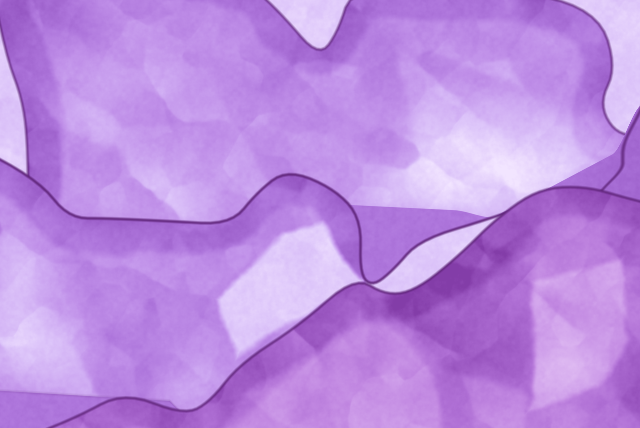
This texture is drawn by a Shadertoy shader. Its source:

```glsl
// Tuning values; lengths are in hundredths of the canvas height
const float SEAM = .48, HEM = 8., CRUMPLE = 1., GRAIN = .6;
const vec3 SEAM_COLOR = vec3(.36,.13,.46), FRONT_TINT = vec3(1.01,.95,.97);
const vec3 TONES[7] = vec3[](vec3(.51,.25,.68), vec3(.6,.36,.78), vec3(.68,.46,.86),
  vec3(.75,.56,.91), vec3(.81,.67,.95), vec3(.87,.78,.98), vec3(.95,.9,1));

// Control points of the sheet edges
const vec2 BACK[16] = vec2[](vec2(6.4,49), vec2(6.6,63), vec2(5.6,76), vec2(1,88),
  vec2(-5,120), vec2(58,104), vec2(66,96.5), vec2(74.5,86.5), vec2(79,92.5), vec2(82.5,104),
  vec2(122,102.5), vec2(140,97), vec2(144,84), vec2(140,76), vec2(143.5,69), vec2(150,68));
const vec2 LEFT[16] = vec2[](vec2(-10,68), vec2(9,58), vec2(16,49), vec2(25,49),
  vec2(40,48.3), vec2(54,47.5), vec2(60,55), vec2(67,60.5), vec2(78,56), vec2(84.5,49),
  vec2(84,36), vec2(87,33), vec2(92,37), vec2(98,44), vec2(115,49), vec2(140,58));
const vec2 FRONT[16] = vec2[](vec2(4,-3), vec2(18,2.5), vec2(29,8.5), vec2(43,3),
  vec2(49,6), vec2(56,15), vec2(70,24), vec2(83,35.5), vec2(90,31), vec2(97,32),
  vec2(107,40), vec2(116,49), vec2(126,56), vec2(137,56.5), vec2(147,53.5), vec2(158,51));

vec2 hash2(vec2 p) {
  vec3 q = fract(p.xyx * vec3(.1031,.103,.0973));
  q += dot(q, q.yzx + 33.33);
  return fract((q.xx + q.yz) * q.zy);
}

float noise(vec2 p) {
  vec2 i = floor(p), f = fract(p);
  f *= f * (3. - 2. * f);
  return mix(mix(hash2(i).x, hash2(i + vec2(1,0)).x, f.x),
    mix(hash2(i + vec2(0,1)).x, hash2(i + 1.).x, f.x), f.y);
}

float fbm(vec2 p) {
  float sum = 0., amp = .5;
  for (int i = 0; i < 4; i++, amp *= .5) {
    sum += amp * noise(p);
    p = mat2(1.6,1.2,-1.2,1.6) * p + 7.3;
  }
  return sum;
}

// Tilted paper facets, blended softly where cells meet
float facets(vec2 p) {
  float sum = 0., total = 1e-9;
  for (int k = 0; k < 9; k++) {
    vec2 id = floor(p) + vec2(k % 3 - 1, k / 3 - 1), h = hash2(id), d = p - id - h;
    float w = exp(-22. * dot(d, d));
    sum += w * (h.x - .5 + dot(d, hash2(id + 19.) - .5) * 1.6);
    total += w;
  }
  return sum / total;
}

float crumple(vec2 p, float seed) {
  vec2 q = mat2(.82,.57,-.57,.82) * p + seed;
  q += 5. * vec2(fbm(q * .08), fbm(q * .08 + 31.));
  return CRUMPLE * (.9 * facets(q * vec2(.06,.1)) + .45 * facets(q * vec2(.17,.11) + 9.));
}

// Signed distance to a spline edge, positive inside the sheet
float edgeDistance(vec2 p, vec2 c[16]) {
  float best = 1e6, side = -1.;
  vec2 a = .5 * (c[0] + c[1]);
  for (int i = 1; i < 15; i++) {
    vec2 start = .5 * (c[i-1] + c[i]), end = .5 * (c[i] + c[i+1]);
    for (int k = 1; k <= 6; k++) {
      float t = float(k) / 6.;
      vec2 b = mix(mix(start, c[i], t), mix(c[i], end, t), t), e = b - a, r = p - a;
      vec2 off = r - e * clamp(dot(r, e) / dot(e, e), 0., 1.);
      best = min(best, dot(off, off));
      if ((a.x > p.x) != (b.x > p.x) && a.y + e.y * r.x / e.x > p.y) side = -side;
      a = b;
    }
  }
  return side * sqrt(best);
}

// Soft mask of a clockwise convex patch
float patchMask(vec2 p, float soft, vec2 a, vec2 b, vec2 c, vec2 d, vec2 e) {
  vec2 v[6] = vec2[](a, b, c, d, e, a);
  float dist = -1e6;
  for (int i = 0; i < 5; i++) {
    vec2 n = normalize(v[i+1] - v[i]), r = p - v[i];
    dist = max(dist, n.x * r.y - n.y * r.x);
  }
  return 1. - smoothstep(-soft, soft, dist);
}

float glow(vec2 p, float x, float y, float rx, float ry) {
  vec2 q = (p - vec2(x, y)) / vec2(rx, ry);
  return exp(-dot(q, q));
}

float hem(float d, float wobble) {
  float w = HEM * (.55 + .9 * wobble);
  return .65 - .65 * smoothstep(w - 1.2, w + 1.2, d) + .35 * exp(-.2 * max(d, 0.));
}

void addSheet(inout vec3 col, float d, float tone, vec3 tint, float seam) {
  float px = 60. / iResolution.y, t = clamp(tone, 0., 5.99);
  int i = int(t);
  col = mix(col, tint * mix(TONES[i], TONES[i+1], fract(t)), smoothstep(-px, px, d));
  col = mix(col, SEAM_COLOR, seam - seam * smoothstep(0., SEAM + px, abs(d)));
}

void mainImage(out vec4 fragColor, in vec2 fragCoord) {
  vec2 p = fragCoord * 100. / iResolution.y;
  vec2 w = p + 3. * vec2(fbm(p * .13), fbm(p * .13 + 40.)) - 1.4;
  float wobble = fbm(p * .06 + 3.), grain = GRAIN * (fbm(p) - .47);
  vec3 col = vec3(0), plain = vec3(1);
  addSheet(col, 9., 5.1 + .7 * crumple(p, 5.) + grain, plain, 0.);

  // Back sheet
  float d = edgeDistance(p, BACK);
  float tone = 2.9 + grain + crumple(p, 20.) - 1.3 * hem(d, wobble);
  tone += 1.1 * glow(w, 25., 79., 11., 14.);
  tone += .9 * patchMask(w, 4., vec2(103,81), vec2(141,72), vec2(144,64), vec2(117,48), vec2(86,52));
  tone += 1.7 * glow(p, 114., 60., 25., 15.) + .9 * glow(p, 35., 53., 28., 8.);
  tone -= .8 * glow(p, 8., 97., 22., 9.);
  tone -= .7 * (1. - smoothstep(13., 14.5, w.x)) * (1. - smoothstep(69., 71., p.y));
  addSheet(col, d, tone, plain, .65);

  // Middle strip and right ribbon
  float strip = 56.2 - .05 * p.x - 1.3 * smoothstep(106., 115., p.x);
  float ribbon = .53 * p.x - 11.9 + 8. * smoothstep(143., 150., p.x);
  d = min(max(strip, ribbon) - p.y, p.x - 78.);
  tone = 2. + grain - .5 * smoothstep(125., 150., p.x);
  addSheet(col, d, tone, plain, 0.);
  float foldX = 139.5 + 6. * smoothstep(53., 62., p.y) + 5. * smoothstep(64., 78., p.y);
  float fold = 1. - smoothstep(0., .8, abs(p.x - foldX));
  col = mix(col, SEAM_COLOR, .75 * fold * step(p.y, 78.));

  // Left sheet
  d = edgeDistance(p, LEFT);
  tone = 2.7 + crumple(p, 90.) - 1.5 * hem(d, wobble);
  tone += 1.6 * glow(w, 5., 33., 10., 13.);
  tone += 1.6 * glow(p, 7., 16., 15., 10.) + 1.2 * glow(p, 44., 9., 8., 6.);
  float pale = patchMask(w, .9, vec2(66,46), vec2(75,48), vec2(85,35), vec2(55,17), vec2(51,30));
  tone = mix(tone, 5.1 + .4 * crumple(p, 130.), max(pale, smoothstep(84.5, 86.5, p.x)));
  addSheet(col, d, tone + grain, plain, .85);

  // Low strip at the left
  d = min(8.7 - .06 * p.x, 46. - p.x) - p.y;
  addSheet(col, d, 2. + grain, plain, .15);

  // Front sheet
  d = edgeDistance(p, FRONT);
  tone = 2.4 + grain + crumple(p, 170.) - 1.3 * hem(d, wobble);
  tone -= .8 * patchMask(w, 1.5, vec2(90,30), vec2(112,44), vec2(125,38), vec2(124,8), vec2(104,14));
  tone += patchMask(w, 1.3, vec2(89,27), vec2(101,14), vec2(104,-2), vec2(50,-2), vec2(60,10));
  tone += 1.3 * patchMask(w, .9, vec2(125,34), vec2(146,40), vec2(147,20), vec2(140,10), vec2(124,4));
  tone += .9 * glow(p, 132., 11., 8., 8.) - .8 * glow(p, 150., 8., 7., 22.);
  addSheet(col, d, tone, FRONT_TINT, .75);

  fragColor = vec4(clamp(col, 0., 1.), 1);
}
```
